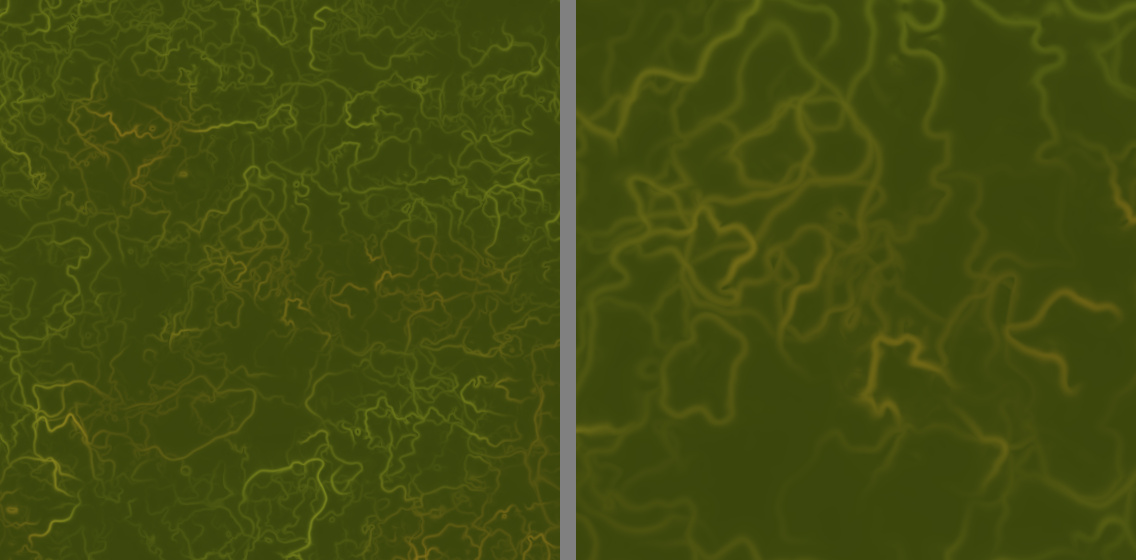
Left, the full canvas; right, a detail of the centre.
This texture is drawn by a three.js fragment shader. Its source:

```glsl
varying vec2 vUv;

const vec3 MOSS = vec3(0.228, 0.275, 0.047);
const vec3 LIME = vec3(0.61, 0.65, 0.15);
const vec3 AMBER = vec3(0.66, 0.52, 0.12);
const int LAYERS = 7;

float hash(vec2 p) {
  return fract(sin(dot(p, vec2(127.1, 311.7))) * 43758.5453);
}

float noise(vec2 p) {
  vec2 cell = floor(p);
  vec2 f = fract(p);
  f = f * f * (3.0 - 2.0 * f);
  float low = mix(hash(cell), hash(cell + vec2(1.0, 0.0)), f.x);
  float high = mix(hash(cell + vec2(0.0, 1.0)), hash(cell + vec2(1.0, 1.0)), f.x);
  return mix(low, high, f.y);
}

vec2 jitter(vec2 p) {
  return vec2(noise(p), noise(p + vec2(41.3, 17.9))) - 0.5;
}

vec2 rotate(vec2 p, float angle) {
  float c = cos(angle);
  float s = sin(angle);
  return vec2(c * p.x - s * p.y, s * p.x + c * p.y);
}

// Signed field whose zero contour is a crooked thread
float threadField(vec2 p) {
  vec2 bent = p + 0.6 * jitter(p * 2.1) + 0.26 * jitter(p * 4.7 + 9.0);
  return noise(bent) - 0.5;
}

// Approximate distance to the thread, in units of p
float threadDistance(vec2 p, float e) {
  float f = threadField(p);
  vec2 slope = vec2(threadField(p + vec2(e, 0.0)), threadField(p + vec2(0.0, e))) - f;
  return abs(f) / max(length(slope) / e, 0.15);
}

// Narrow core with a faint halo
float threadProfile(float d, float width) {
  float core = exp(-d * d / (width * width));
  float halo = exp(-d / (2.5 * width));
  return 0.72 * core + 0.28 * halo;
}

// One sheet of threads that fade in and out along their length
float threadLayer(vec2 uv, float scale, float width, float seed) {
  vec2 p = rotate(uv, seed * 1.1) * scale + seed * 23.7;
  float presence = smoothstep(0.3, 0.75, noise(p * 0.7 + 71.0));
  float glow = noise(p * 0.4 + 133.0);
  float strength = presence * (0.2 + 0.75 * pow(glow, 3.0));
  return strength * threadProfile(threadDistance(p, 0.03) / scale, width);
}

void main() {
  // Overlay coarse bright sheets and finer faint ones
  float threads = 0.0;
  for (int i = 0; i < LAYERS; i++) {
    float k = float(i);
    float fade = mix(1.0, 0.6, k / float(LAYERS - 1));
    float layer = fade * threadLayer(vUv, 9.0 + 2.5 * k, 0.0029, k + 1.0);
    threads = max(threads, layer) + 0.25 * min(threads, layer);
  }

  // Broad patches shift the threads from lime to amber
  float warmth = smoothstep(0.55, 0.9, noise(vUv * 4.0 + 5.0));
  vec3 threadColour = mix(LIME, AMBER, warmth);

  // Faint mottling of the ground
  float mottle = 0.025 * noise(vUv * 14.0 + 3.0) * noise(vUv * 37.0);
  vec3 colour = mix(MOSS, threadColour, clamp(threads + mottle, 0.0, 1.0));
  gl_FragColor = vec4(colour, 1.0);
}
```
